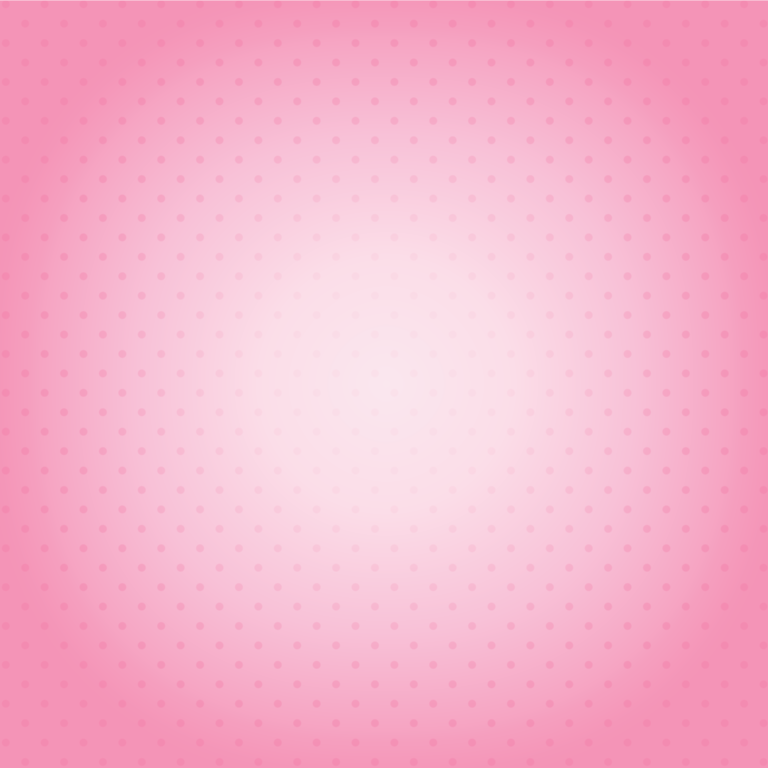
A WebGL 1 fragment shader for this background:

```glsl
precision highp float;
// Soft pink backdrop: a pale central glow deepening to rose at the borders,
// overlaid with a staggered lattice of small dots that fade toward the centre.
// The glow is a colour ramp over a distance that grows squarer outward.

uniform vec2 u_resolution;

#define DOT_PERIOD 0.0506
#define DOT_RADIUS 0.0051
#define DOT_ORIGIN vec2(0.0075, 0.0055)
#define DOT_ALPHA_CENTRE 0.05
#define DOT_ALPHA_EDGE 0.42
#define GLOW_CENTRE vec2(0.503, 0.5)
#define INNER_ROUNDNESS 1.85
#define OUTER_ROUNDNESS 2.4
#define TOP_LINE_WIDTH 0.0013

const vec3 CORE_PINK = vec3(0.980, 0.905, 0.935);
const vec3 PALE_PINK = vec3(0.985, 0.868, 0.910);
const vec3 MID_PINK  = vec3(0.972, 0.755, 0.842);
const vec3 ROSE      = vec3(0.962, 0.630, 0.752);
const vec3 DEEP_ROSE = vec3(0.958, 0.582, 0.718);
const vec3 DOT_ROSE  = vec3(0.950, 0.490, 0.660);

// Linear 0..1 ramp between two distances
float ramp(float a, float b, float x) {
  return clamp((x - a) / (b - a), 0.0, 1.0);
}

// Superellipse distance from the glow centre
float glowDistance(vec2 p) {
  vec2 d = abs(p - GLOW_CENTRE) + 1e-5;
  float power = mix(INNER_ROUNDNESS, OUTER_ROUNDNESS,
                    smoothstep(0.05, 0.45, length(d)));
  return pow(pow(d.x, power) + pow(d.y, power), 1.0 / power);
}

vec3 glowColour(float r) {
  vec3 c = mix(CORE_PINK, PALE_PINK, ramp(0.0, 0.165, r));
  c = mix(c, MID_PINK, ramp(0.165, 0.325, r));
  c = mix(c, ROSE, ramp(0.325, 0.465, r));
  return mix(c, DEEP_ROSE, smoothstep(0.445, 0.525, r));
}

// Distance to the nearest dot centre on a square lattice
float latticeDistance(vec2 p) {
  return length((fract(p / DOT_PERIOD + 0.5) - 0.5) * DOT_PERIOD);
}

void main() {
  vec2 p = gl_FragCoord.xy / u_resolution.y;
  float pixel = 1.0 / u_resolution.y;
  float r = glowDistance(p);
  vec3 colour = glowColour(r);

  // Staggered dots: two lattices offset by half a period, from the top left
  vec2 q = vec2(p.x, 1.0 - p.y) - DOT_ORIGIN;
  float d = min(latticeDistance(q), latticeDistance(q + 0.5 * DOT_PERIOD));
  float dotMask = 1.0 - smoothstep(-pixel, pixel, d - DOT_RADIUS);
  float alpha = mix(DOT_ALPHA_CENTRE, DOT_ALPHA_EDGE, smoothstep(0.1, 0.52, r));
  colour = mix(colour, DOT_ROSE, dotMask * alpha);

  // Thin pale line along the top border
  float topLine = clamp((p.y + 0.5 * pixel - 1.0 + TOP_LINE_WIDTH) / pixel, 0.0, 1.0);
  colour = mix(colour, PALE_PINK, 0.5 * topLine);

  gl_FragColor = vec4(colour, 1.0);
}
```
